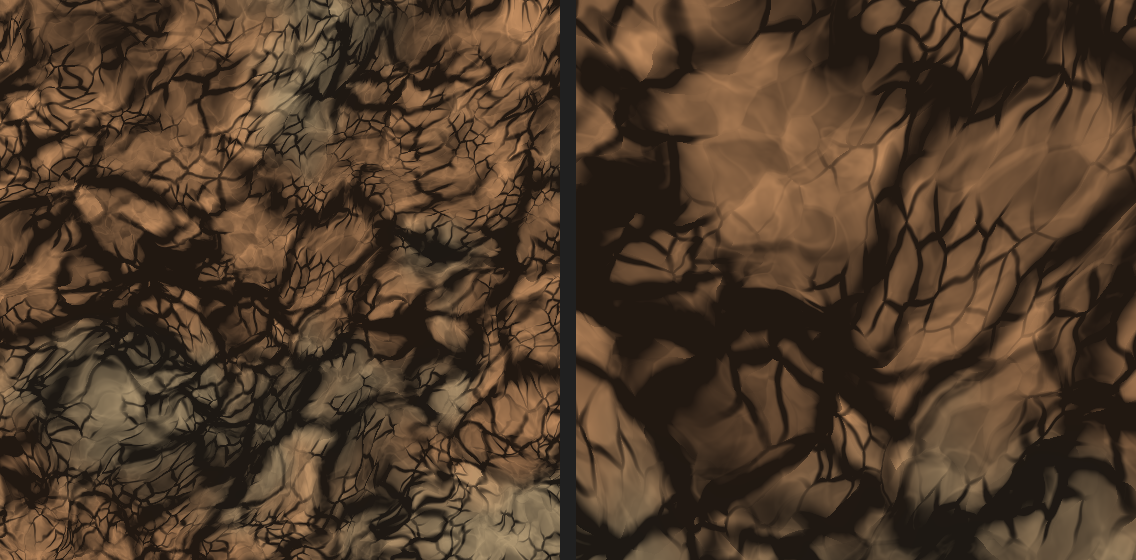
Left: the whole. Right: its middle third, enlarged.
Reproduce this texture procedurally as a three.js fragment shader.

```glsl
// Weathered brown rock face: overlapping tilted facets, tapering dark cracks and mottled grain.
varying vec2 vUv;

float hash(vec2 p) {
  vec3 q = fract(p.xyx * 0.1031);
  q += dot(q, q.yzx + 33.33);
  return fract((q.x + q.y) * q.z);
}

vec2 hash2(vec2 p) {
  return vec2(hash(p), hash(p + 57.3));
}

float noise(vec2 p) {
  vec2 cell = floor(p);
  vec2 f = fract(p);
  f = f * f * (3.0 - 2.0 * f);
  float low = mix(hash(cell), hash(cell + vec2(1.0, 0.0)), f.x);
  float high = mix(hash(cell + vec2(0.0, 1.0)), hash(cell + 1.0), f.x);
  return mix(low, high, f.y);
}

float fbm(vec2 p) {
  float sum = 0.0;
  float weight = 0.533;
  for (int i = 0; i < 4; i++) {
    sum += weight * noise(p);
    p = mat2(1.6, 1.2, -1.2, 1.6) * p + 13.7;
    weight *= 0.5;
  }
  return sum;
}

vec2 warp(vec2 p, float frequency, float amount) {
  return p + amount * (vec2(fbm(p * frequency), fbm(p * frequency + 31.7)) - 0.5);
}

mat2 rotation(float angle) {
  float c = cos(angle);
  float s = sin(angle);
  return mat2(c, -s, s, c);
}

// Voronoi facets: x = distance to the border, y = signed shade of a tilted face
vec2 facets(vec2 p) {
  vec2 nearest = vec2(9.0);
  vec2 second = vec2(9.0);
  vec2 id = vec2(0.0);
  for (int y = -1; y <= 1; y++) {
    for (int x = -1; x <= 1; x++) {
      vec2 cell = floor(p) + vec2(x, y);
      vec2 seed = cell + hash2(cell) - p;
      if (dot(seed, seed) < dot(nearest, nearest)) {
        second = nearest;
        nearest = seed;
        id = cell;
      } else if (dot(seed, seed) < dot(second, second)) {
        second = seed;
      }
    }
  }
  float border = dot(0.5 * (nearest + second), normalize(second - nearest));
  float shade = hash(id + 3.1) - 0.5 + 1.3 * dot(nearest, hash2(id + 7.9) - 0.5);
  return vec2(border, shade * smoothstep(0.0, 0.07, border));
}

void main() {
  vec2 p = vUv;
  vec2 bent = warp(warp(p, 3.0, 0.2), 14.0, 0.045);

  // Broad light, strongest around the middle
  vec2 fromCentre = p - vec2(0.52, 0.58);
  float tone = 0.58 + 0.6 * (fbm(p * 3.0 + 5.0) - 0.5);
  tone += 0.12 * exp(-7.0 * dot(fromCentre, fromCentre));

  // Facets and cracks, from large slabs to small chips
  float size = 5.0;
  float strength = 0.31;
  for (int i = 0; i < 4; i++) {
    float layer = float(i);
    float angle = 0.65 + 0.9 * (hash(vec2(layer, 4.0)) - 0.5);
    vec2 slab = rotation(angle) * bent * vec2(1.0, 1.5) * size + layer * 17.3 + 40.0;
    vec2 face = facets(slab);
    float open = smoothstep(0.42, 0.78, noise(p * size * 0.7 + layer * 9.1));
    float crack = 1.0 - smoothstep(0.02, 0.05 + 0.09 * open, face.x);
    tone += strength * face.y;
    tone -= open * (0.42 * crack + 0.16 * exp(-9.0 * face.x));
    size *= 1.9;
    strength *= 0.76;
  }

  // Long fissures along the rising strata
  vec2 strata = rotation(0.7) * bent;
  float ridge = abs(fbm(strata * vec2(2.5, 6.0) + 20.0) - 0.5);
  float fissure = 1.0 - smoothstep(0.004, 0.035, ridge);
  tone -= 0.36 * fissure * smoothstep(0.42, 0.7, noise(p * 6.0 + 3.0));

  // Mottled grain and pale veins
  tone += 0.38 * (fbm(bent * 42.0 + 11.0) - 0.5);
  float vein = abs(fbm(bent * 24.0 + 70.0) - 0.5);
  tone += 0.09 * (1.0 - smoothstep(0.0, 0.06, vein));

  // Brown ramp, drifting between grey olive and warm ochre
  vec3 shadow = vec3(0.09, 0.07, 0.055);
  vec3 sunlit = vec3(0.72, 0.57, 0.415);
  vec3 rock = mix(shadow, sunlit, clamp(tone, 0.05, 1.0));
  float warmth = smoothstep(0.34, 0.64, fbm(bent * 3.5 + 40.0));
  rock *= mix(vec3(0.93, 1.01, 1.04), vec3(1.07, 0.98, 0.91), warmth);
  gl_FragColor = vec4(rock, 1.0);
}
```
